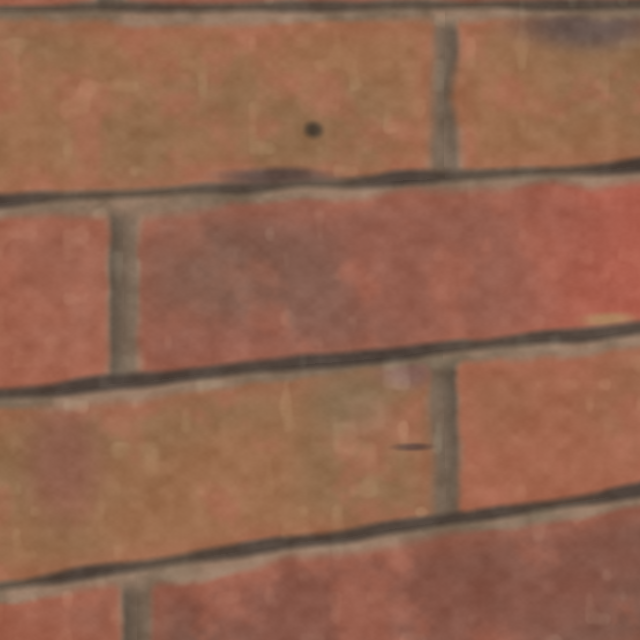
Give the GLSL for this texture, as a three.js fragment shader.

```glsl
varying vec2 vUv;

float hash(vec2 p) {
  return fract(sin(dot(p, vec2(127.1, 311.7))) * 43758.5453);
}

float noise(vec2 p) {
  vec2 i = floor(p), f = fract(p);
  f = f * f * (3.0 - 2.0 * f);
  return mix(mix(hash(i), hash(i + vec2(1.0, 0.0)), f.x),
             mix(hash(i + vec2(0.0, 1.0)), hash(i + 1.0), f.x), f.y);
}

float fbm(vec2 p) {
  float sum = 0.0, amp = 0.5;
  for (int i = 0; i < 4; i++) {
    sum += amp * noise(p);
    p = p * 2.03 + 17.3;
    amp *= 0.5;
  }
  return sum / 0.9375;
}

// Soft elliptical mark, 1 at its centre
float blot(vec2 p, vec2 centre, vec2 radius) {
  return 1.0 - smoothstep(0.2, 1.0, length((p - centre) / radius));
}

void main() {
  vec2 uv = vUv;
  vec2 warp = vec2(noise(uv * 13.0), noise(uv * 13.0 + 40.0)) - 0.5;
  vec2 p = uv + warp * 0.005;

  // Courses in perspective, counted downwards
  float courseHeight = mix(0.301, 0.254, p.x);
  float course = (mix(0.984, 0.992, p.x) - p.y) / courseHeight;
  float row = floor(course);
  float down = fract(course);
  float odd = mod(row, 2.0);
  float joint = mix(0.695, 0.183 + 0.01 * row, odd);
  float across = fract(p.x - joint + 0.5) - 0.5;
  float rightBrick = step(joint, p.x);
  vec2 id = vec2(row, rightBrick);

  // Rounded brick distance, negative inside; the first joint tapers upwards
  float wear = noise(vec2(uv.x * 8.0, floor(course + 0.5) * 5.0));
  float jointHalf = 0.024 - 0.010 * (1.0 - down) * step(row, 0.5);
  float bedTop = 0.06 + 0.06 * noise(vec2(uv.x * 7.0, row * 3.7));
  vec2 q = vec2(jointHalf - abs(across), max(bedTop - down, down - 0.98) * courseHeight) + 0.014;
  float d = length(max(q, 0.0)) + min(max(q.x, q.y), 0.0) - 0.014;

  float broad = fbm(uv * vec2(4.0, 5.0) + id * 7.3);
  float mottle = fbm(uv * 14.0 + id * 3.1);
  float grain = fbm(uv * vec2(42.0, 48.0));
  float streak = noise(vec2(uv.x * 32.0, uv.y * 4.0));

  // Brick colours: ochre and red courses with orange ends
  vec3 ochre = vec3(0.605, 0.43, 0.31);
  vec3 red = vec3(0.575, 0.37, 0.31);
  vec3 orange = vec3(0.645, 0.395, 0.31);
  float hot = mix(rightBrick * step(1.5, row), 1.0 - rightBrick, odd);
  vec3 brick = mix(mix(ochre, red, odd), orange, hot * 0.75);
  brick *= 1.0 - 0.09 * rightBrick * step(2.5, row);
  vec3 aged = mix(vec3(0.54, 0.415, 0.30), vec3(0.49, 0.36, 0.31), odd);
  brick = mix(brick, aged, smoothstep(0.4, 0.75, broad) * (0.75 - 0.4 * hot));
  brick = mix(brick, vec3(0.65, 0.39, 0.31), smoothstep(0.48, 0.78, mottle) * 0.5);
  brick = mix(brick, orange, smoothstep(-0.045, -0.004, d) * 0.35);
  brick += (streak - 0.5) * 0.04 * odd;

  // Fired, stained and chipped areas
  float secondCourse = step(0.5, row) * step(row, 1.5);
  brick = mix(brick, vec3(0.68, 0.36, 0.295), smoothstep(0.74, 1.0, uv.x) * secondCourse * 0.85);
  brick = mix(brick, vec3(0.48, 0.36, 0.30), blot(uv, vec2(0.31, 0.57), vec2(0.20, 0.12)) * 0.5);
  brick = mix(brick, vec3(0.53, 0.35, 0.29), blot(uv, vec2(0.10, 0.28), vec2(0.09, 0.14)) * 0.8);
  brick = mix(brick, vec3(0.39, 0.33, 0.31), blot(p, vec2(0.92, 0.96), vec2(0.17, 0.055)) * 0.9);
  brick = mix(brick, vec3(0.53, 0.44, 0.34), blot(p, vec2(0.55, 0.38), vec2(0.10, 0.09)) * 0.7);
  brick = mix(brick, vec3(0.50, 0.38, 0.36), blot(p, vec2(0.64, 0.42), vec2(0.07, 0.04)) * 0.8);
  brick = mix(brick, vec3(0.65, 0.52, 0.36), blot(p, vec2(0.95, 0.502), vec2(0.06, 0.016)) * 0.8);

  // Mortar, with shaded sides in the upright joints
  vec3 mortar = mix(vec3(0.48, 0.41, 0.34), vec3(0.59, 0.48, 0.40), smoothstep(0.25, 0.75, mottle));
  float upright = (1.0 - smoothstep(0.014, 0.03, abs(across))) * smoothstep(0.04, 0.16, down);
  float shadeSide = mix(across - 0.006, -across - 0.006, odd);
  float shade = smoothstep(-0.022, 0.016, shadeSide) * mix(1.0 - 0.75 * down, 0.75, odd);
  mortar = mix(mortar, vec3(0.45, 0.38, 0.32), upright * 0.75);
  mortar = mix(mortar, vec3(0.32, 0.28, 0.24), upright * shade * 0.85);

  float blur = 0.006 + 0.009 * noise(uv * 9.0);
  float brickMask = 1.0 - smoothstep(-blur, blur, d + (mottle - 0.5) * 0.025);
  vec3 colour = mix(mortar, brick, brickMask);

  // Soft dark recess under each course, uneven in width and depth
  float bed = abs(fract(course + 0.51) - 0.5) * courseHeight;
  float recess = 0.009 + 0.007 * (wear - 0.5) + 0.006 * (mottle - 0.5);
  float bedShade = 1.0 - smoothstep(recess - 0.008, recess + 0.007, bed);
  vec3 recessColour = mix(vec3(0.36, 0.31, 0.26), vec3(0.27, 0.23, 0.21), wear);
  colour = mix(colour, recessColour, bedShade * 0.92);
  colour = mix(colour, vec3(0.32, 0.27, 0.26), blot(p, vec2(0.43, 0.725), vec2(0.13, 0.018)) * 0.8);

  // Drilled hole and short crack
  colour = mix(colour, vec3(0.28, 0.24, 0.20), blot(p, vec2(0.49, 0.796), vec2(0.022, 0.019)) * 0.9);
  colour = mix(colour, vec3(0.35, 0.26, 0.23), blot(p, vec2(0.645, 0.301), vec2(0.045, 0.009)) * 0.85);

  // Pale flecks and fine grain
  float fleck = smoothstep(0.72, 0.95, noise(uv * vec2(38.0, 30.0) + 9.0)) * broad;
  colour += fleck * vec3(0.06, 0.07, 0.06);
  colour += (grain - 0.5) * 0.085 + (mottle - 0.5) * 0.05;
  gl_FragColor = vec4(colour, 1.0);
}
```
